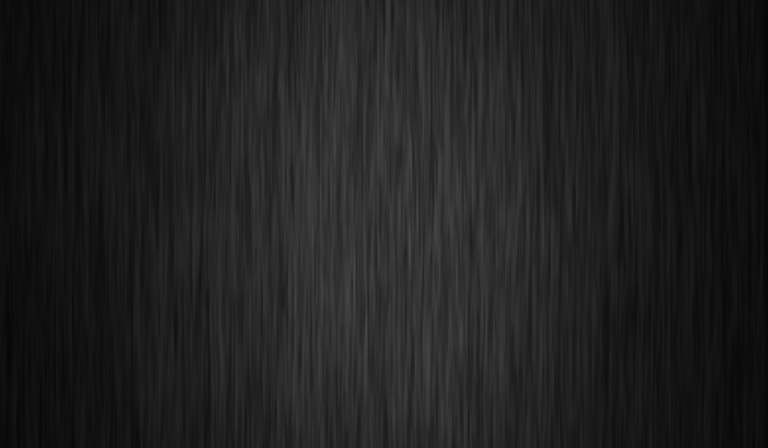
A WebGL 1 fragment shader for this texture:

```glsl
precision highp float;
// Dark brushed metal: fine vertical grain under a soft central glow.
// Each grain column carries its own shifted noise along y; several
// layers of columns are summed and scale the elliptical light falloff.

uniform vec2 u_resolution;

float hash(vec2 p) {
  return fract(sin(dot(p, vec2(127.1, 311.7))) * 43758.5453);
}

// Smooth noise along one column, shifted so that streak ends do not line up
float columnNoise(float column, float y, float seed) {
  y += 9.0 * hash(vec2(column, seed));
  float cell = floor(y);
  return mix(hash(vec2(column + seed, cell)),
             hash(vec2(column + seed, cell + 1.0)),
             smoothstep(0.0, 1.0, y - cell));
}

// Blend of neighbouring columns, centred on zero
float streaks(vec2 p, float seed) {
  float column = floor(p.x);
  return mix(columnNoise(column, p.y, seed),
             columnNoise(column + 1.0, p.y, seed),
             smoothstep(0.0, 1.0, p.x - column)) - 0.5;
}

void main() {
  vec2 uv = gl_FragCoord.xy / u_resolution;
  vec2 centred = uv - 0.5;
  centred.x *= u_resolution.x / u_resolution.y;

  // Glow, taller than wide relative to the canvas
  float light = 0.042 + 0.172 * exp(-3.5 * centred.x * centred.x
                                    - 1.5 * centred.y * centred.y);

  // Grain from broad faint bands to hairlines
  float grain = 0.16 * streaks(uv * vec2(75.0, 2.0), 3.0)
              + 0.34 * streaks(uv * vec2(210.0, 5.0), 17.0)
              + 0.50 * streaks(uv * vec2(390.0, 9.0), 41.0)
              + 0.26 * streaks(uv * vec2(510.0, 22.0), 73.0);

  // Grain stays visible in the dark margins
  float shade = light * (1.0 + 0.8 * grain) + 0.022 * grain;

  // Thin darker rim on the right
  shade *= 1.0 - 0.35 * smoothstep(0.992, 0.997, uv.x);

  gl_FragColor = vec4(vec3(max(shade, 0.0)), 1.0);
}
```
